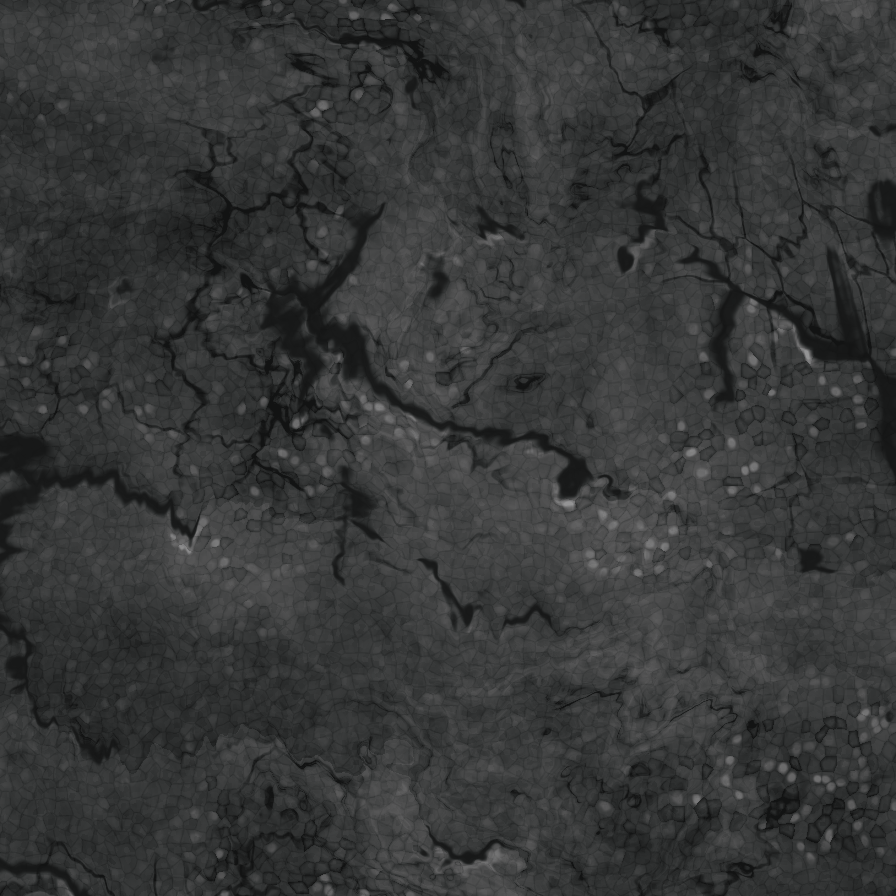
This texture is drawn by a WebGL 1 fragment shader. Its source:

```glsl
precision highp float;
// Dark weathered rock: warped slabs, shadowed cracks, streaks and pebbly grain.
uniform vec2 u_resolution;

vec2 hash2(vec2 p) {
  vec2 s = vec2(dot(p, vec2(127.1, 311.7)), dot(p, vec2(269.5, 183.3)));
  return fract(sin(s) * 43758.55);
}

// Cellular noise: nearest distance, border gap, cell id, height above the cell centre.
vec4 cells(vec2 p) {
  vec2 base = floor(p), f = p - base;
  vec4 best = vec4(9.0);
  float second = 9.0;
  for (int j = -1; j <= 1; j++) {
    for (int i = -1; i <= 1; i++) {
      vec2 cell = vec2(float(i), float(j));
      vec2 seed = hash2(base + cell);
      vec2 away = f - cell - 0.1 - 0.8 * seed;
      float d = length(away);
      if (d < best.x) {
        second = best.x;
        best = vec4(d, 0.0, fract(seed.x * 7.3 + seed.y * 3.1), away.y);
      } else {
        second = min(second, d);
      }
    }
  }
  best.y = second - best.x;
  return best;
}

// Layered sines, each octave turned and bent; roughly -1 to 1.
float waves(vec2 p) {
  float sum = 0.0, amp = 0.5;
  for (int i = 0; i < 6; i++) {
    p = mat2(0.8, 0.6, -0.6, 0.8) * p * 1.9 + 1.7;
    p += 0.7 * sin(p.yx * 0.7 + vec2(0.4, 2.1));
    sum += amp * sin(p.x) * sin(p.y);
    amp *= 0.6;
  }
  return sum;
}

float crackLine(float gap, float width) {
  return 1.0 - smoothstep(width * 0.25, width + 0.02, gap);
}

void main() {
  vec2 uv = gl_FragCoord.xy / min(u_resolution.x, u_resolution.y);
  vec2 bend = vec2(waves(uv * 3.5 + 3.0), waves(uv * 3.5 + 12.0));
  vec2 q = uv + 0.13 * bend;

  // Large slabs, drooping to the right
  vec2 slabPos = vec2(q.x * 2.8, (q.y + 0.35 * q.x) * 4.2) + 5.0;
  vec4 slab = cells(slabPos);
  vec4 above = cells(slabPos + vec2(0.01, 0.055));
  float opening = smoothstep(-0.12, 0.45, waves(uv * 4.0 + 31.0));
  float crack = crackLine(slab.y, 0.11 * opening) * smoothstep(0.0, 0.3, opening);
  float ledge = crackLine(above.y, 0.09 * opening) * opening * (1.0 - crack);

  // Broad light and shade
  float tone = 0.242 + 0.085 * waves(uv * 2.6 + 7.0) + 0.035 * waves(uv * 9.0 + 2.0);
  tone += 0.04 * (slab.z - 0.5) + 0.035 * slab.w;
  tone -= 0.055 * opening * exp(-7.0 * slab.y);

  // Fine streaks that follow the bent strata
  vec2 flow = mat2(0.86, 0.5, -0.5, 0.86) * (uv + 0.22 * bend);
  float streak = waves(flow * vec2(7.0, 34.0));
  float streaky = smoothstep(-0.15, 0.4, waves(uv * 3.0 + 44.0));
  tone += (0.02 + 0.055 * streaky) * streak;
  tone -= 0.09 * streaky * smoothstep(0.4, 0.75, -streak);

  // Small fractures in broken areas
  float broken = smoothstep(0.0, 0.45, waves(uv * 3.2 + 61.0));
  vec4 shard = cells(vec2(q.x * 9.0, q.y * 11.0));
  tone -= 0.11 * broken * crackLine(shard.y, 0.09);
  tone += 0.03 * broken * (shard.z - 0.4);

  // Pebbly grain
  vec4 grain = cells(uv * 72.0 + 1.5 * bend);
  vec4 grit = cells(uv * 165.0);
  float pebbly = smoothstep(0.0, 0.5, waves(uv * 4.5 + 83.0));
  tone += 0.028 * (grain.z - 0.5) + 0.035 * (grit.z - 0.5);
  tone -= 0.03 * (1.0 - smoothstep(0.0, 0.2, grain.y));
  float pebble = smoothstep(0.72, 1.0, grain.z) * (1.0 - smoothstep(0.2, 0.5, grain.x));
  tone += (0.03 + 0.16 * pebbly) * pebble;
  tone -= 0.07 * pebbly * smoothstep(0.5, 0.0, grain.z) * (1.0 - smoothstep(0.1, 0.5, grain.y));

  // Deep cracks and the pale, chipped ledges under them
  tone = mix(tone, 0.085, 0.9 * crack);
  float chipped = smoothstep(0.05, 0.45, waves(uv * 17.0 + 23.0));
  tone += ledge * (0.03 + 0.26 * chipped * (0.4 + 0.6 * grain.z));

  tone = clamp(tone, 0.075, 0.58);
  vec3 coolShade = vec3(0.965, 1.005, 1.005);
  vec3 neutralLight = vec3(1.0, 1.0, 1.005);
  gl_FragColor = vec4(tone * mix(coolShade, neutralLight, smoothstep(0.15, 0.35, tone)), 1.0);
}
```
